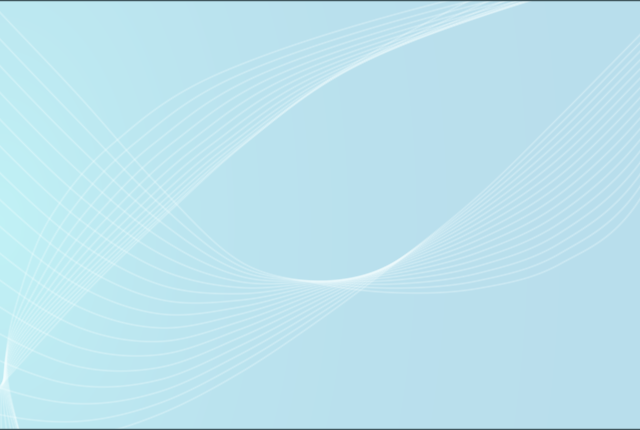
This background is drawn by a WebGL 1 fragment shader. Its source:

```glsl
precision highp float;
// Pale blue backdrop with two ribbons of fine white lines: an arch and a valley.
// Each ribbon blends three smooth spline profiles quadratically, so its lines
// cross and bunch into bright envelopes; thin dark rules close top and bottom.
uniform vec2 u_resolution;

const vec3 GLOW_COLOR = vec3(0.757, 0.955, 0.966);
const vec3 BASE_COLOR = vec3(0.722, 0.868, 0.924);
const vec3 LINE_COLOR = vec3(0.97, 1.0, 1.0);
const vec3 RULE_COLOR = vec3(0.25, 0.34, 0.37);
const vec2 GLOW_CENTER = vec2(0.0, 0.48);
const vec2 GLOW_STRETCH = vec2(1.0, 0.6);
const float GLOW_CORE = 0.06;
const float GLOW_FALLOFF = 2.4;
const float LINE_HALF_WIDTH = 0.0015;
const float LINE_SOFTNESS = 0.0045;
const float LINE_OPACITY = 0.36;
const float RULE_WIDTH = 0.0029;
const float ARCH_SPANS = 6.0;
const float VALLEY_SPANS = 8.0;
const int ARCH_LINES = 13;
const int VALLEY_LINES = 17;
const float SLOPE_STEP = 0.02;

// Catmull-Rom weight of a knot at distance d
float knot(float d) {
  d = abs(d);
  if (d < 1.0) return (1.5 * d - 2.5) * d * d + 1.0;
  if (d < 2.0) return ((2.5 - 0.5 * d) * d - 4.0) * d + 2.0;
  return 0.0;
}

// x of the first, middle and last arch line, as shares of the width
vec3 archProfile(float v) {
  return knot(v + 1.0) * vec3(0.065, 0.039, -0.156)
       + knot(v)       * vec3(0.029, 0.010, -0.060)
       + knot(v - 1.0) * vec3(0.010, 0.014, 0.039)
       + knot(v - 2.0) * vec3(0.034, 0.098, 0.143)
       + knot(v - 3.0) * vec3(0.081, 0.205, 0.259)
       + knot(v - 4.0) * vec3(0.177, 0.333, 0.383)
       + knot(v - 5.0) * vec3(0.349, 0.508, 0.533)
       + knot(v - 6.0) * vec3(0.703, 0.831, 0.735)
       + knot(v - 7.0) * vec3(1.237, 1.237, 0.977);
}

// y of the first, middle and last valley line, as shares of the height
vec3 valleyProfile(float u) {
  return knot(u + 1.0) * vec3(1.168, 0.653, 0.006)
       + knot(u)       * vec3(0.971, 0.473, -0.027)
       + knot(u - 1.0) * vec3(0.774, 0.334, -0.019)
       + knot(u - 2.0) * vec3(0.565, 0.270, 0.037)
       + knot(u - 3.0) * vec3(0.392, 0.286, 0.133)
       + knot(u - 4.0) * vec3(0.340, 0.334, 0.257)
       + knot(u - 5.0) * vec3(0.319, 0.384, 0.396)
       + knot(u - 6.0) * vec3(0.330, 0.458, 0.548)
       + knot(u - 7.0) * vec3(0.386, 0.571, 0.730)
       + knot(u - 8.0) * vec3(0.537, 0.749, 0.919)
       + knot(u - 9.0) * vec3(0.958, 0.981, 1.106);
}

// Quadratic blend of first, middle and last line
vec3 blendWeights(float t) {
  return vec3((1.0 - t) * (1.0 - 2.0 * t), 4.0 * t * (1.0 - t), t * (2.0 * t - 1.0));
}

// Smooth coverage of a band reaching halfWidth from its centre
float band(float dist, float halfWidth, float blur) {
  return clamp((halfWidth - dist) / blur + 0.5, 0.0, 1.0);
}

// Opacity of one line, from its offset along an axis and its slope
float lineAlpha(float offset, float slope, float blur) {
  float dist = abs(offset) / sqrt(1.0 + slope * slope);
  return LINE_OPACITY * band(dist, LINE_HALF_WIDTH, blur);
}

void main() {
  vec2 uv = gl_FragCoord.xy / u_resolution;
  float aspect = u_resolution.x / u_resolution.y;
  float pixel = 1.0 / u_resolution.y;
  float blur = max(pixel, LINE_SOFTNESS);
  vec2 p = vec2(uv.x * aspect, uv.y);

  // Soft, tall glow from the left edge
  float reach = length(vec3((p - GLOW_CENTER) * GLOW_STRETCH, GLOW_CORE));
  vec3 color = mix(BASE_COLOR, GLOW_COLOR, exp(-GLOW_FALLOFF * reach));

  // Arch: x as a function of height
  float v = uv.y * ARCH_SPANS;
  vec3 arch = archProfile(v) * aspect;
  vec3 archSlope = (archProfile(v + SLOPE_STEP) * aspect - arch) * ARCH_SPANS / SLOPE_STEP;
  float clearness = 1.0;
  for (int i = 0; i < ARCH_LINES; i++) {
    vec3 w = blendWeights(float(i) / float(ARCH_LINES - 1));
    clearness *= 1.0 - lineAlpha(p.x - dot(arch, w), dot(archSlope, w), blur);
  }

  // Valley: y as a function of horizontal position
  float u = uv.x * VALLEY_SPANS;
  vec3 valley = valleyProfile(u);
  vec3 valleySlope = (valleyProfile(u + SLOPE_STEP) - valley) * VALLEY_SPANS / (SLOPE_STEP * aspect);
  for (int i = 0; i < VALLEY_LINES; i++) {
    vec3 w = blendWeights(float(i) / float(VALLEY_LINES - 1));
    clearness *= 1.0 - lineAlpha(p.y - dot(valley, w), dot(valleySlope, w), blur);
  }
  color = mix(LINE_COLOR, color, clearness);

  // Dark rules along the top and bottom
  float edge = min(p.y, 1.0 - p.y);
  color = mix(color, RULE_COLOR, band(edge, RULE_WIDTH, pixel));
  gl_FragColor = vec4(color, 1.0);
}
```
